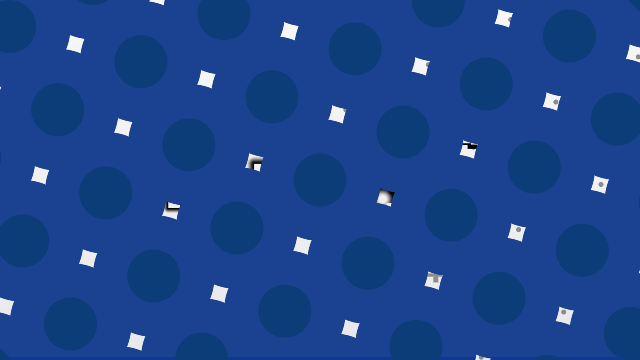
This pattern is drawn by a Shadertoy shader. Its source:

```glsl
// A blue sheet with dark discs on a square grid turned 30 degrees. Big blue circles
// overlap around each disc and leave small four-cornered gaps, which show a pale layer
// with its own slightly tighter grid of grey dots and a few shaded blocks.

mat2 rotate(float a) {
    float c = cos(a), s = sin(a);
    return mat2(c, -s, s, c);
}

// Offset from the nearest point of the unit grid
vec2 cellOffset(vec2 p) {
    return fract(p + 0.5) - 0.5;
}

float box(vec2 p, vec2 halfSize) {
    vec2 d = abs(p) - halfSize;
    return length(max(d, 0.0)) + min(max(d.x, d.y), 0.0);
}

// Coverage of a shape from its signed distance
float fill(float d, float px) {
    return 1.0 - smoothstep(-0.5 * px, 0.5 * px, d);
}

// Pale block whose surroundings darken towards its edge
float haloBlock(float d, float reach, float px) {
    return max(smoothstep(0.0, reach, d), fill(d, px));
}

vec3 paleLayer(vec2 p, float height, float px) {
    vec3 col = vec3(0.99, 0.99, 1.0) * mix(0.92, 0.98, height);

    // Grey dots, on a grid slightly out of step with the gaps
    vec2 dotCell = cellOffset(rotate(0.501) * (p - vec2(2.457, 0.812)) / 0.979) * 0.979;
    col = mix(col, vec3(0.55), fill(length(dotCell) - 0.026, px));

    // Two blocks with dark halos
    float light = haloBlock(box(p - vec2(-0.625, 0.104), vec2(0.061, 0.065)), 0.085, px);
    light *= haloBlock(box(p - vec2(-1.519, -0.256), vec2(0.061, 0.035)), 0.06, px);

    // Rounded body, bright in the middle, with a pale chip at its rim
    float r = length(p - vec2(0.651, -0.2));
    float body = 1.0 - smoothstep(0.03, 0.125, r) * step(r, 0.3);
    light *= max(body, fill(box(p - vec2(0.72, -0.26), vec2(0.03, 0.02)), px));

    // Black step and grey tee
    float stepShape = min(box(p - vec2(1.589, 0.347), vec2(0.052, 0.022)),
                          box(p - vec2(1.528, 0.373), vec2(0.045, 0.009)));
    float tee = min(box(p - vec2(1.194, -0.99), vec2(0.075, 0.017)),
                    box(p - vec2(1.207, -1.037), vec2(0.026, 0.03)));
    col = mix(col, vec3(0.55), fill(tee, px));
    return col * light * (1.0 - fill(stepShape, px));
}

void mainImage(out vec4 fragColor, in vec2 fragCoord) {
    // One grid cell is 0.15 of the canvas width
    float cellSize = 0.15 * iResolution.x;
    float px = 1.0 / cellSize;
    vec2 p = (fragCoord - 0.5 * iResolution.xy) / cellSize;
    float height = fragCoord.y / iResolution.y;
    float r = length(cellOffset(rotate(radians(30.0)) * p));

    // Blue sheet, faintly deeper along the bottom edge
    vec3 blue = mix(vec3(0.06, 0.22, 0.57), vec3(0.10, 0.26, 0.57), step(0.008, height));
    vec3 col = mix(paleLayer(p, height, px), blue, fill(r - 0.634, px));
    col = mix(col, vec3(0.05, 0.24, 0.47), fill(r - 0.276, px));

    fragColor = vec4(col, 1.0);
}
```
